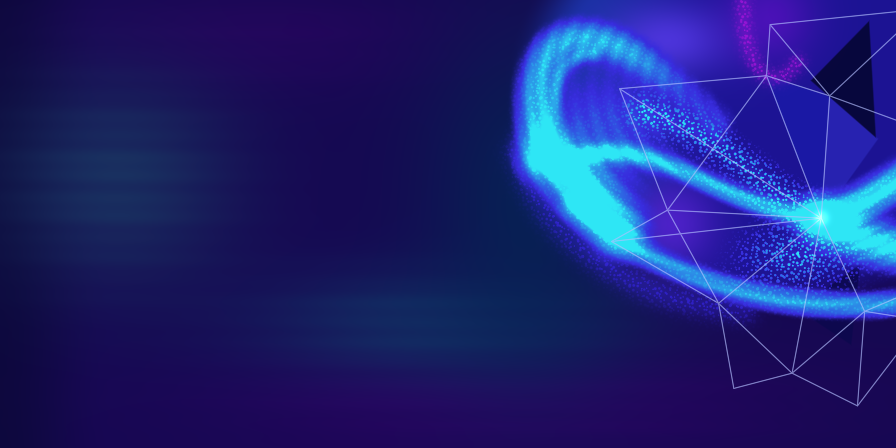
Write a WebGL 2 fragment shader that draws this background.

```glsl
#version 300 es
precision highp float;
uniform vec2 u_resolution;
out vec4 outColor;

float hash(vec2 c) {
  return fract(sin(dot(c, vec2(127.1, 311.7))) * 43758.5);
}

// Soft elliptical spot
float spot(vec2 p, vec2 center, vec2 radius) {
  vec2 q = (p - center) / radius;
  return exp(-dot(q, q));
}

float segment(vec2 p, vec2 a, vec2 b) {
  vec2 ab = b - a;
  return length(p - a - ab * clamp(dot(p - a, ab) / dot(ab, ab), 0.0, 1.0));
}

// Glow around a cubic Bezier curve
float ribbon(vec2 p, vec2 a, vec2 b, vec2 c, vec2 d, float width) {
  float nearest = 9.0;
  vec2 last = a;
  for (int i = 1; i <= 20; i++) {
    float t = float(i) / 20.0, s = 1.0 - t;
    vec2 next = s * s * s * a + 3.0 * s * t * (s * b + t * c) + t * t * t * d;
    nearest = min(nearest, segment(p, last, next));
    last = next;
  }
  float q = nearest / width;
  return exp(-q * q);
}

float side(vec2 p, vec2 a, vec2 b) {
  vec2 e = normalize(b - a);
  return e.x * (p.y - a.y) - e.y * (p.x - a.x);
}

// Antialiased triangle
float facet(vec2 p, vec2 a, vec2 b, vec2 c, float px) {
  float w = sign(side(c, a, b));
  float d = min(min(side(p, a, b) * w, side(p, b, c) * w), side(p, c, a) * w);
  return smoothstep(-px, px, d);
}

// Cellular dust: one jittered dot in each cell
float dust(vec2 p, float scale) {
  vec2 cell = floor(p * scale);
  float sum = 0.0;
  for (int i = 0; i < 9; i++) {
    vec2 c = cell + vec2(i % 3 - 1, i / 3 - 1);
    vec2 center = c + vec2(hash(c), hash(c + 17.0));
    float radius = 0.15 + 0.25 * hash(c + 41.0);
    sum += 1.0 - smoothstep(radius * 0.4, radius + 0.15, length(p * scale - center));
  }
  return min(sum, 1.0);
}

void main() {
  vec2 p = gl_FragCoord.xy / u_resolution.y;
  p.x *= 2.0 * u_resolution.y / u_resolution.x;
  float px = 1.0 / u_resolution.y;
  vec2 hub = vec2(1.833, 0.513);

  // Streaked backdrop
  float streak = 1.0 + 0.07 * sin(p.y * 61.0 + sin(p.x * 3.0)) + 0.06 * sin(p.y * 137.0 + p.x);
  vec3 col = mix(vec3(0.05, 0.03, 0.24), vec3(0.085, 0.03, 0.32), smoothstep(0.0, 0.25, p.x));
  col = mix(col, vec3(0.15, 0.02, 0.37), 0.7 * spot(p, vec2(0.6, 0.92), vec2(0.4, 0.12)) * streak);
  col = mix(col, vec3(0.17, 0.01, 0.39), 0.85 * spot(p, vec2(1.12, 0.1), vec2(0.6, 0.12)) * streak);
  col = mix(col, vec3(0.1, 0.23, 0.39), 0.75 * spot(p, vec2(0.26, 0.6), vec2(0.26, 0.23)) * streak);
  col = mix(col, vec3(0.07, 0.22, 0.41), 0.75 * spot(p, vec2(0.98, 0.28), vec2(0.4, 0.12)) * streak);
  col = mix(col, vec3(0.02, 0.14, 0.33), 0.85 * spot(p, vec2(1.18, 0.55), vec2(0.24, 0.4)));

  // Blue interior and violet light
  float ring = length((p - vec2(1.75, 0.8)) / vec2(0.6, 0.48));
  float inside = 1.0 - smoothstep(0.82, 1.04, ring);
  col = mix(col, mix(vec3(0.1, 0.2, 0.66), vec3(0.11, 0.08, 0.6), smoothstep(1.3, 1.6, p.x)), inside * 0.92);
  col = mix(col, vec3(0.33, 0.22, 0.9), 0.85 * spot(p, vec2(1.49, 0.91), vec2(0.14, 0.08)));
  col = mix(col, vec3(0.38, 0.14, 0.86), 0.7 * spot(p, vec2(1.5, 0.5), vec2(0.1)));
  col = mix(col, vec3(0.4, 0.06, 0.8), 0.6 * spot(p, vec2(1.72, 0.96), vec2(0.1)));

  // Angular facets
  col = mix(col, vec3(0.1, 0.1, 0.66), 0.8 * facet(p, vec2(1.71, 0.83), vec2(1.85, 0.786), hub, px));
  col = mix(col, vec3(0.17, 0.16, 0.74), 0.7 * facet(p, vec2(1.85, 0.786), vec2(1.96, 0.69), hub, px));
  col = mix(col, vec3(0.02, 0.02, 0.2), 0.9 * facet(p, vec2(1.94, 0.953), vec2(1.955, 0.693), vec2(1.81, 0.82), px));
  col = mix(col, vec3(0.04, 0.03, 0.3), 0.8 * facet(p, vec2(1.78, 0.31), vec2(1.9, 0.23), vec2(1.92, 0.41), px));

  // Outer violet rim and magenta thread
  float grains = dust(p, 110.0);
  float rim = ribbon(p, vec2(1.16, 0.66), vec2(1.2, 0.49), vec2(1.4, 0.32), vec2(1.66, 0.31), 0.03);
  col = mix(col, vec3(0.2, 0.14, 0.85), rim * (0.4 + 0.45 * grains));
  float thread = ribbon(p, vec2(1.66, 1.02), vec2(1.65, 0.85), vec2(1.72, 0.78), vec2(1.78, 0.86), 0.018);
  col = mix(col, vec3(0.68, 0.08, 0.87), thread * (0.3 + 0.5 * grains));

  // Luminous ribbons
  float light = 0.72 * ribbon(p, vec2(1.21, 0.65), vec2(1.14, 1.0), vec2(1.36, 0.98), vec2(1.6, 0.73), 0.036);
  light *= 1.0 - 0.7 * smoothstep(1.36, 1.56, p.x);
  light += 0.4 * ribbon(p, vec2(1.32, 0.88), vec2(1.21, 0.87), vec2(1.24, 0.72), vec2(1.23, 0.66), 0.016);
  light += 1.1 * ribbon(p, vec2(1.23, 0.65), vec2(1.28, 0.6), vec2(1.33, 0.55), vec2(1.38, 0.49), 0.052);
  light += 0.8 * ribbon(p, vec2(1.27, 0.64), vec2(1.46, 0.72), vec2(1.6, 0.53), hub, 0.02);
  light += 0.65 * ribbon(p, vec2(1.28, 0.54), vec2(1.45, 0.4), vec2(1.72, 0.28), vec2(2.06, 0.33), 0.024);
  light += ribbon(p, hub, vec2(1.88, 0.52), vec2(1.95, 0.56), vec2(2.06, 0.63), 0.034);
  light += ribbon(p, hub, vec2(1.88, 0.48), vec2(1.95, 0.45), vec2(2.06, 0.44), 0.042);
  light += 0.32 * spot(p, vec2(1.34, 0.7), vec2(0.13));
  float veil = ribbon(p, vec2(1.44, 0.75), vec2(1.6, 0.71), vec2(1.7, 0.58), hub, 0.034);
  veil += spot(p, vec2(1.78, 0.43), vec2(0.11, 0.06));
  light += veil * (0.12 + 0.6 * grains);

  // Fine strands and grain inside the light
  light *= 0.87 + 0.1 * sin(ring * 110.0 + 3.0 * sin(p.x * 9.0)) + 0.16 * grains;

  col = mix(col, vec3(0.22, 0.17, 0.87), smoothstep(0.03, 0.2, light));
  col = mix(col, vec3(0.18, 0.39, 0.89), smoothstep(0.16, 0.38, light));
  col = mix(col, vec3(0.17, 0.61, 0.91), smoothstep(0.34, 0.6, light));
  col = mix(col, vec3(0.18, 0.9, 0.96), smoothstep(0.55, 0.85, light));

  // Wire mesh: a continuous path plus spokes from the hub
  vec2 nodes[15] = vec2[15](
    vec2(1.383, 0.802), vec2(1.711, 0.831), vec2(1.852, 0.786), vec2(1.49, 0.531), vec2(1.365, 0.461),
    vec2(1.604, 0.323), vec2(1.768, 0.167), vec2(1.93, 0.305), vec2(1.719, 0.945), vec2(2.06, 0.98),
    vec2(2.06, 0.71), vec2(2.06, 0.36), vec2(1.638, 0.133), vec2(1.914, 0.094), vec2(2.06, 0.285));
  int path[23] = int[23](8, 9, 2, 8, 1, 0, 3, 4, 5, 3, 1, 2, 10, 11, 7, 6, 12, 5, 6, 13, 7, 14, 13);
  float wire = 9.0;
  for (int i = 0; i < 22; i++) wire = min(wire, segment(p, nodes[path[i]], nodes[path[i + 1]]));
  for (int i = 0; i < 8; i++) wire = min(wire, segment(p, hub, nodes[i]));
  col = mix(col, vec3(0.7, 0.75, 1.0), 0.65 * (1.0 - smoothstep(0.0, 1.2 * px, wire)));
  col += 0.3 * spot(p, hub, vec2(0.014));

  outColor = vec4(col, 1.0);
}
```
